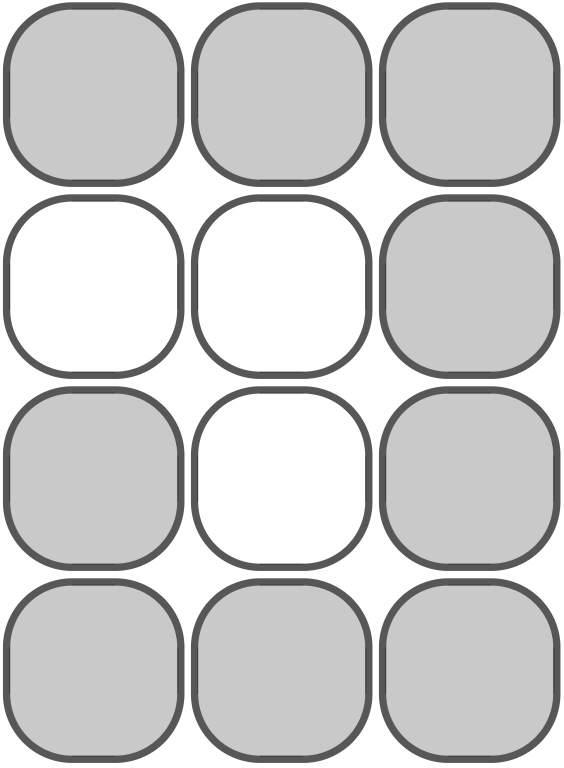
Write a WebGL 1 fragment shader that draws this pattern.

```glsl
precision highp float;
// Three by four grid of outlined rounded tiles, grey except for an L of three white ones.

uniform vec2 u_resolution;

// Lengths are fractions of the canvas height.
const vec2 GRID = vec2(3.0, 4.0);
const vec2 GRID_SHIFT = vec2(-0.0004, 0.0018);
const vec2 TILE_HALF_SIZE = vec2(0.1182, 0.1202);
const float CORNER_RADIUS = 0.09;
const float LINE_WIDTH = 0.0095;
const float CREASE_WIDTH = 0.0016;

const vec3 WHITE = vec3(1.0);
const vec3 GREY = vec3(0.79);
const vec3 LINE_COLOR = vec3(0.34);
const vec3 CREASE_COLOR = vec3(0.24);

float roundedBox(vec2 p, vec2 halfSize, float radius) {
  vec2 q = abs(p) - halfSize + radius;
  return length(max(q, 0.0)) + min(max(q.x, q.y), 0.0) - radius;
}

// Coverage of the region where the distance is negative.
float coverage(float dist, float pixel) {
  return clamp(0.5 - dist / pixel, 0.0, 1.0);
}

// White tiles: columns 0-1 of rows 1-2, without the lower left one.
float isWhiteTile(vec2 cell) {
  float inColumns = step(cell.x, 1.5);
  float inRows = step(0.5, cell.y) * step(cell.y, 2.5);
  return inColumns * inRows * step(1.5, cell.x + cell.y);
}

// 1 beside the straight sides, 0 around the corner arcs.
float straightSide(vec2 p, vec2 halfSize, float radius, float pixel) {
  vec2 q = abs(p) - halfSize + radius;
  return coverage(min(q.x, q.y), pixel);
}

vec3 tileColor(vec2 p, vec3 fill, float pixel) {
  float dist = roundedBox(p, TILE_HALF_SIZE, CORNER_RADIUS);
  float innerDist = dist + LINE_WIDTH;

  // Outline, with a slightly darker inner edge on its straight parts.
  float crease = coverage(innerDist - CREASE_WIDTH, pixel)
    * straightSide(p, TILE_HALF_SIZE, CORNER_RADIUS, pixel);
  vec3 outline = mix(LINE_COLOR, CREASE_COLOR, crease);

  vec3 color = mix(WHITE, outline, coverage(dist, pixel));
  return mix(color, fill, coverage(innerDist, pixel));
}

void main() {
  float pixel = 1.0 / u_resolution.y;
  vec2 canvas = u_resolution * pixel;
  vec2 cellSize = canvas / GRID;

  // Wrapped grid coordinates.
  vec2 gridPos = (gl_FragCoord.xy * pixel - GRID_SHIFT) / cellSize;
  vec2 cell = mod(floor(gridPos), GRID);
  vec2 local = (fract(gridPos) - 0.5) * cellSize;

  vec3 fill = mix(GREY, WHITE, isWhiteTile(cell));
  gl_FragColor = vec4(tileColor(local, fill, pixel), 1.0);
}
```
